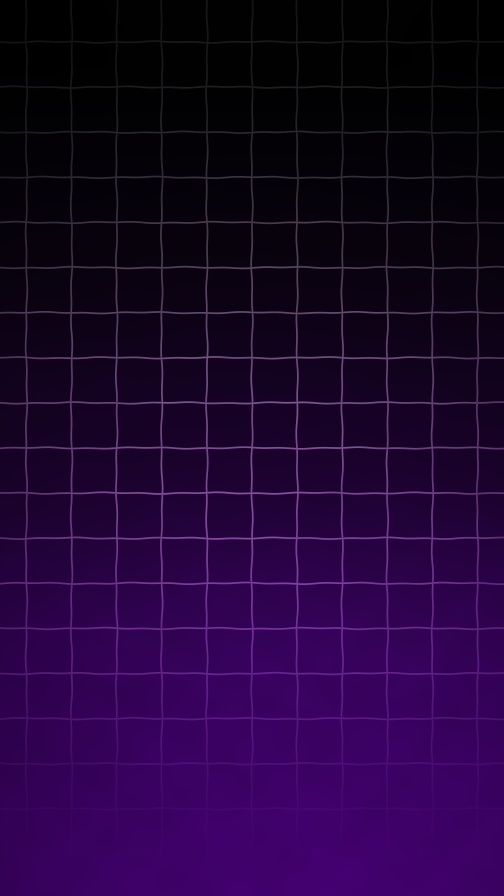
Give the GLSL for this pattern, as a Shadertoy shader.

```glsl
// A thin, slightly wavering square grid over a black-to-violet vertical fade.
// Lines lie at whole numbers of a centred cell space; layered sines bend them,
// and their glow peaks mid-canvas and dies away towards the bottom edge.

// Coverage of a unit-spaced line set: across and along are in cells
float gridLine(float across, float along, float pixel) {
    float id = floor(across + 0.5);
    float bend = 0.011 * sin(along * 2.7 + id * 4.1)
               + 0.008 * sin(along * 7.3 + id * 2.3);
    float dist = abs(across - id - bend);
    return clamp((0.019 - dist) / pixel + 0.5, 0.0, 1.0) * min(1.0, 0.038 / pixel);
}

// Soft uneven patches, about -1 to 1
float mottle(vec2 p) {
    return 0.5 * sin(p.x * 1.9 + 1.3 * sin(p.y * 1.1))
         * sin(p.y * 2.3 + 1.7 * sin(p.x * 0.8))
         + 0.3 * sin(p.x * 4.7 + p.y * 0.6) * sin(p.y * 5.3 - p.x);
}

// Black at the top through deep plum to violet at the bottom
vec3 backdrop(float height) {
    vec3 color = mix(vec3(0.245, 0.004, 0.41), vec3(0.205, 0.006, 0.345), smoothstep(0.0, 0.3, height));
    color = mix(color, vec3(0.095, 0.008, 0.16), smoothstep(0.24, 0.53, height));
    color = mix(color, vec3(0.032, 0.008, 0.055), smoothstep(0.47, 0.74, height));
    return mix(color, vec3(0.002, 0.002, 0.006), smoothstep(0.68, 0.93, height));
}

void mainImage(out vec4 fragColor, in vec2 fragCoord) {
    vec2 uv = fragCoord / iResolution.xy;
    vec2 cell = (fragCoord - 0.5 * iResolution.xy) / (iResolution.x * 0.0895);
    float pixel = 1.0 / (iResolution.x * 0.0895);
    float side = abs(uv.x - 0.5) * 2.0;

    // Backdrop, dimmer at the sides, with a brighter lower right
    vec3 color = backdrop(uv.y);
    color *= 1.04 - 0.16 * side * side;
    color *= 1.0 + 0.15 * (uv.x - 0.5) * smoothstep(0.65, 0.3, uv.y);
    color *= 1.0 + 0.05 * mottle(cell);

    // Line glow by height, strongest along the centre
    float glow = smoothstep(0.02, 0.5, uv.y) * mix(1.0, 0.26, smoothstep(0.55, 1.0, uv.y));
    glow *= 1.0 - 0.35 * side * side;
    glow *= 1.0 + 0.12 * mottle(cell * 0.7 + 5.0);
    vec3 lineTint = mix(vec3(0.41, 0.31, 0.42), vec3(0.36, 0.33, 0.36), smoothstep(0.45, 0.8, uv.y));

    float columns = gridLine(cell.x, cell.y, pixel);
    float rows = gridLine(cell.y, cell.x + 3.0, pixel);
    color += lineTint * glow * max(columns * 0.92, rows);

    fragColor = vec4(color, 1.0);
}
```
